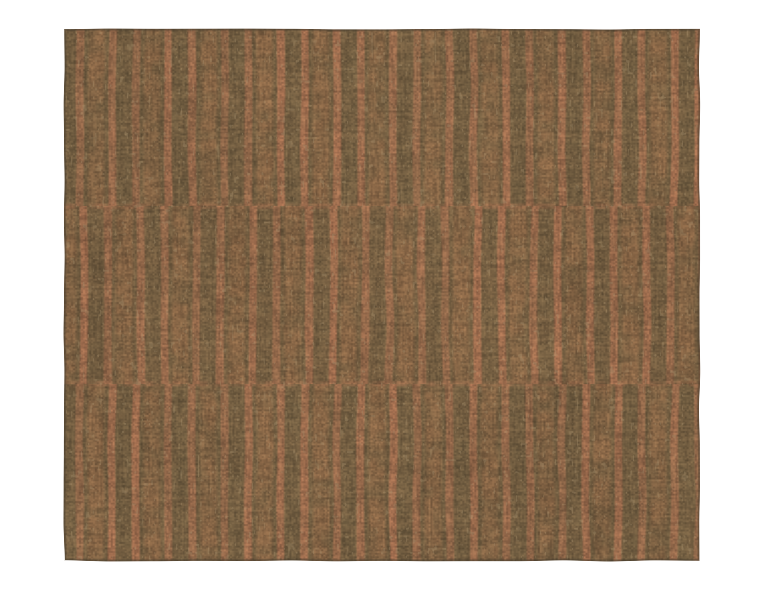
Write a WebGL 1 fragment shader that draws this pattern.

```glsl
precision highp float;
// A flat-woven rug on white: three bands of paired rust stripes on olive,
// the middle band shifted by half a repeat. Distances to the repeat centre
// place the stripes; layered value noise gives the threads, flecks and wear.

uniform vec2 u_resolution;

const vec2 RUG_MIN = vec2(0.0835, 0.0525);
const vec2 RUG_MAX = vec2(0.9110, 0.9510);
const float REPEATS = 11.3;        // stripe pairs across the rug
const float BANDS = 3.0;           // bands down the rug
const float PAIR_CENTRE = 0.068;   // first pair in the outer bands, in repeats
const float STRIPE_OFFSET = 0.212; // stripe centre from pair centre
const float STRIPE_HALF = 0.068;
const float WOBBLE = 0.045;
const vec2 THREADS = vec2(400.0, 330.0);

const vec3 OLIVE = vec3(0.435, 0.360, 0.250);
const vec3 TAN = vec3(0.535, 0.400, 0.275);
const vec3 RUST = vec3(0.625, 0.425, 0.305);
const vec3 FLECK = vec3(0.660, 0.570, 0.430);
const vec3 EDGE = vec3(0.270, 0.230, 0.170);

float hash(vec2 p) {
  vec3 q = fract(vec3(p.xyx) * 0.1031);
  q += dot(q, q.yzx + 33.33);
  return fract((q.x + q.y) * q.z);
}

float noise(vec2 p) {
  vec2 i = floor(p);
  vec2 f = fract(p);
  f = f * f * (3.0 - 2.0 * f);
  return mix(mix(hash(i), hash(i + vec2(1.0, 0.0)), f.x),
             mix(hash(i + vec2(0.0, 1.0)), hash(i + vec2(1.0, 1.0)), f.x), f.y);
}

// Base colour of the striped cloth, r in 0..1 over the rug.
vec3 stripes(vec2 r) {
  float band = floor(clamp(r.y, 0.0, 0.999) * BANDS);
  float bandY = fract(r.y * BANDS);
  float shift = PAIR_CENTRE + 0.5 * mod(band, 2.0);
  float wobble = (noise(vec2(r.x * 22.0, r.y * 9.0 + band * 17.0)) - 0.5) * WOBBLE;
  float x = r.x * REPEATS - shift + 0.5 + wobble;
  float id = floor(x);
  float local = fract(x) - 0.5;
  float d = abs(local);
  float stripeId = id * 2.0 + step(0.0, local);

  // Mottled tan patch between neighbouring pairs, broken into soft blocks.
  float blocks = noise(vec2(stripeId * 0.5 + 4.0, r.y * 24.0 + band * 7.0));
  float mottle = noise(r * vec2(70.0, 55.0));
  float patchMask = smoothstep(0.30, 0.41, d);
  float warmth = patchMask * (0.30 + 0.55 * blocks + 0.5 * (mottle - 0.4));
  warmth += 0.22 * mottle + 0.10 * mod(band, 2.0);
  vec3 colour = mix(OLIVE, TAN, clamp(warmth, 0.0, 1.0));

  // Rust stripes, each with its own strength.
  float edge = abs(d - STRIPE_OFFSET) - STRIPE_HALF;
  float stripe = 1.0 - smoothstep(-0.025, 0.025, edge);
  float strength = 0.62 + 0.33 * hash(vec2(stripeId + 20.0, band + 3.0));
  strength += 0.25 * (noise(vec2(stripeId, r.y * 40.0)) - 0.5);
  colour = mix(colour, RUST, stripe * clamp(strength, 0.0, 1.0));

  // Rust weft where two bands meet.
  float seam = min(bandY, 1.0 - bandY) / BANDS;
  float inner = step(0.1, r.y) * step(r.y, 0.9);
  float weft = inner * (1.0 - smoothstep(0.002, 0.008, seam));
  return mix(colour, RUST, 0.35 * weft * noise(r * vec2(90.0, 30.0)) * 1.5);
}

// Brightness of crossing threads: long warp, long weft and fine grain.
float weave(vec2 r) {
  vec2 t = r * THREADS;
  float warp = noise(t * vec2(0.9, 0.07));
  float weft = noise(t * vec2(0.08, 0.8) + 50.0);
  float grain = noise(t * vec2(0.8, 0.9) + 90.0);
  float wear = noise(r * vec2(6.0, 5.0) + 8.0);
  return 1.0 + 0.14 * (warp - 0.5) + 0.13 * (weft - 0.5)
             + 0.24 * (grain - 0.5) + 0.06 * (wear - 0.5);
}

void main() {
  vec2 uv = gl_FragCoord.xy / u_resolution;
  vec2 r = (uv - RUG_MIN) / (RUG_MAX - RUG_MIN);
  float aspect = u_resolution.x / u_resolution.y;

  // Signed distance to the slightly uneven rug outline, in canvas heights.
  vec2 sides = min(uv - RUG_MIN, RUG_MAX - uv) * vec2(aspect, 1.0);
  float inside = min(sides.x, sides.y);
  inside += 0.0022 * (noise(r * 14.0) - 0.5);
  float pixel = 1.0 / u_resolution.y;

  vec3 rug = stripes(r) * weave(r);
  float fleck = noise(r * THREADS * vec2(0.65, 0.40) + 31.0);
  rug = mix(rug, FLECK, 0.35 * smoothstep(0.76, 0.97, fleck));
  rug = mix(EDGE, rug, 0.45 + 0.55 * smoothstep(0.001, 0.005, inside));

  float cover = smoothstep(-0.5 * pixel, 0.5 * pixel, inside);
  gl_FragColor = vec4(mix(vec3(1.0), rug, cover), 1.0);
}
```
